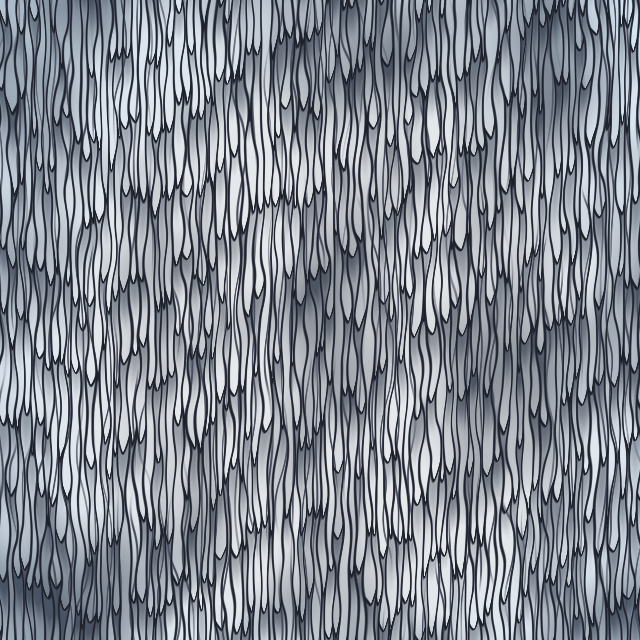
Give the GLSL for this pattern, as a WebGL 2 fragment shader.

```glsl
#version 300 es
precision highp float;

uniform vec2 u_resolution;
out vec4 fragColor;

const vec3 INK   = vec3(0.11, 0.13, 0.17);
const vec3 SLATE = vec3(0.28, 0.30, 0.36);
const vec3 SHADE = vec3(0.30, 0.33, 0.38);
const vec3 PEARL = vec3(0.90, 0.91, 0.92);
const float COLUMNS = 88.0;
const float ROWS = 8.0;

struct Strip {
    float left, right;  // bounding strands, in column units
    float id;           // index of the left strand
};

struct Tip {
    float dist;    // distance to the pointed cell end, in canvas units
    float shadow;  // shade cast on the cell below
    float weight;  // strength of the outline
};

vec2 hash2(vec2 p, float seed) {
    vec3 q = fract(vec3(p.xyx + seed * 17.3) * vec3(0.1031, 0.1030, 0.0973));
    q += dot(q, q.yzx + 33.33);
    return fract((q.xx + q.yz) * q.zy);
}

float cornerRamp(vec2 corner, vec2 offset, float seed) {
    return dot(hash2(corner, seed) * 2.0 - 1.0, offset);
}

float gradientNoise(vec2 p, float seed) {
    vec2 i = floor(p), f = fract(p);
    vec2 u = f * f * f * (f * (f * 6.0 - 15.0) + 10.0);
    vec2 e = vec2(1.0, 0.0);
    float low  = mix(cornerRamp(i, f, seed), cornerRamp(i + e.xy, f - e.xy, seed), u.x);
    float high = mix(cornerRamp(i + e.yx, f - e.yx, seed), cornerRamp(i + e.xx, f - e.xx, seed), u.x);
    return mix(low, high, u.y);
}

// A strand wanders inside its column, so neighbours pinch but never cross
float strandX(float id, float y, float bends, float seed) {
    vec2 h = hash2(vec2(id, 3.0), seed);
    float wander = gradientNoise(vec2(id, y * bends + h.x * 9.0), seed);
    return id + 0.43 * tanh(4.5 * wander + 1.2 * (h.y - 0.5));
}

Strip findStrip(vec2 p, float columns, float bends, float seed) {
    float x = p.x * columns, base = floor(x);
    Strip strip = Strip(-1e5, 1e5, base);
    for (float k = -1.0; k <= 2.0; k++) {
        float s = strandX(base + k, p.y, bends, seed);
        if (s <= x && s > strip.left) { strip.left = s; strip.id = base + k; }
        if (s > x) strip.right = min(strip.right, s);
    }
    return strip;
}

float stripEdge(Strip strip, float x, float columns) {
    return min(x * columns - strip.left, strip.right - x * columns) / columns;
}

// Strips are cut into cells whose lower ends taper to a point
Tip findTip(Strip strip, vec2 p, float height, float seed) {
    float width = strip.right - strip.left;
    float across = abs(2.0 * (p.x * COLUMNS - strip.left) / width - 1.0);
    float jitter = 0.5 * hash2(vec2(strip.id, 1.0), seed).x
                 + 0.7 * gradientNoise(vec2(strip.id, p.y * 4.0), seed);
    float t = (p.y - height * pow(across, 1.5)) * ROWS + jitter;
    float slope = 3.0 * height * sqrt(across) * COLUMNS / width;
    float dist = abs(fract(t + 0.5) - 0.5) / ROWS / sqrt(1.0 + slope * slope);
    float nearCut = step(0.25, hash2(vec2(strip.id, floor(t + 0.5)), seed).y);
    float upperCut = step(0.25, hash2(vec2(strip.id, floor(t) + 1.0), seed).y);
    return Tip(dist, upperCut * smoothstep(0.4, 1.0, fract(t)), nearCut);
}

// Coverage of a line of the given half width
float stroke(float dist, float halfWidth, float blur) {
    return 1.0 - smoothstep(halfWidth - blur, halfWidth + blur, dist);
}

// Rows fall to a valley near the left, then climb to the right
float rowLift(float x) {
    return 0.75 * sqrt((x - 0.18) * (x - 0.18) + 0.006);
}

void main() {
    vec2 uv = gl_FragCoord.xy / u_resolution;
    float blur = max(0.0008, 0.6 / u_resolution.y);

    // Strands and cells follow the diagonal rows
    float sway = 0.012 * gradientNoise(uv * vec2(18.0, 5.0), 1.0);
    vec2 p = vec2(uv.x + sway, uv.y - rowLift(uv.x));
    Strip strip = findStrip(p, COLUMNS, 11.0, 2.0);
    Strip fine = findStrip(p, 48.0, 7.0, 3.0);
    Tip tip = findTip(strip, p, 0.02, 4.0);

    // Pools of light, diagonal bands and dim outer edges
    float pools = gradientNoise(uv * vec2(4.5, 3.0), 6.0)
                + 0.4 * gradientNoise(uv * vec2(11.0, 6.0), 7.0)
                + 0.6 * gradientNoise(vec2(uv.x * 3.0, p.y * 8.0), 10.0);
    float rim = smoothstep(0.25, 0.75, length((uv - vec2(0.52, 0.45)) * vec2(1.0, 0.9)));
    float tone = hash2(vec2(strip.id, 7.0), 5.0).x - 0.5;
    float narrow = 1.0 - smoothstep(0.25, 0.9, strip.right - strip.left);
    float light = 0.92 + 0.85 * pools + 0.2 * tone - 0.5 * tip.shadow - 0.3 * narrow - 0.3 * rim;
    vec3 color = mix(SHADE, PEARL, clamp(light, 0.0, 1.0));
    color *= mix(vec3(1.0), vec3(0.92, 0.98, 1.03), rim);

    // Fine strands in bundles, then the outlines and the cell ends
    float width = 0.0017 + 0.0009 * gradientNoise(uv * vec2(14.0, 7.0), 8.0);
    float bundle = smoothstep(-0.2, 0.1, gradientNoise(uv * vec2(14.0, 5.0), 9.0));
    color = mix(color, SLATE, bundle * stroke(stripEdge(fine, p.x, 48.0), 0.0013, blur));
    float edge = stripEdge(strip, p.x, COLUMNS);
    vec3 lineColor = mix(INK, SLATE, 0.7 * smoothstep(0.0, width, edge));
    color = mix(color, lineColor, stroke(edge, width, blur));
    color = mix(color, INK, tip.weight * stroke(tip.dist, 0.0014, blur));

    fragColor = vec4(color, 1.0);
}
```
